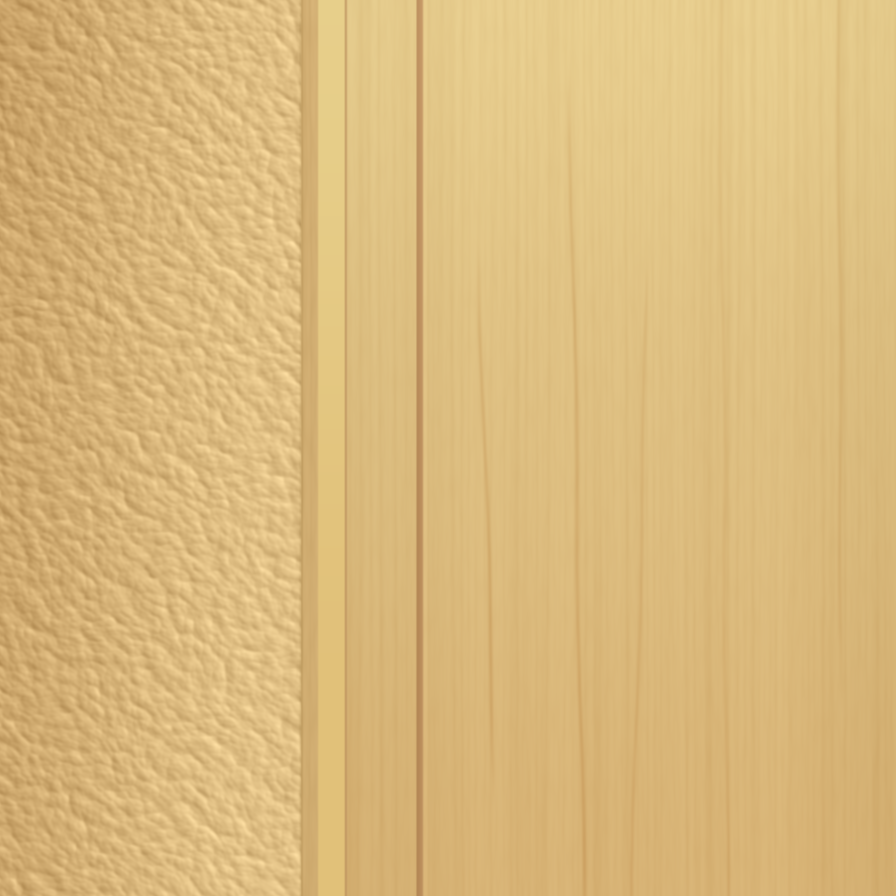
A three.js fragment shader for this texture:

```glsl
varying vec2 vUv;

// Layout across the canvas
const float WALL_END = 0.336;
const float TRIM_END = 0.355;
const float STRIP_END = 0.386;
const float GROOVE_X = 0.4685;
const float GROOVE_HALF = 0.0036;
const float EDGE = 0.0015;

// Surface detail
const float BUMP_SCALE = 64.0;
const float BUMP_GAIN = 0.27;
const float LIGHT_STEP = 0.0034;
const vec2 LIGHT_DIR = vec2(0.75, 0.66);
const float GRAIN_GAIN = 0.034;

// Colours
const vec3 WALL_DARK = vec3(0.795, 0.645, 0.415);
const vec3 WALL_LIGHT = vec3(0.88, 0.752, 0.52);
const vec3 WOOD_TOP = vec3(0.91, 0.808, 0.56);
const vec3 WOOD_MID = vec3(0.872, 0.752, 0.51);
const vec3 WOOD_LOW = vec3(0.848, 0.706, 0.464);
const vec3 TRIM = vec3(0.825, 0.685, 0.45);
const vec3 STRIP_TOP = vec3(0.905, 0.81, 0.54);
const vec3 STRIP_LOW = vec3(0.882, 0.755, 0.475);
const vec3 GROOVE = vec3(0.72, 0.545, 0.35);
const vec3 VEIN_TINT = vec3(0.035, 0.058, 0.062);

vec2 hash2(vec2 p) {
  vec2 q = vec2(dot(p, vec2(127.1, 311.7)), dot(p, vec2(269.5, 183.3)));
  return fract(sin(q) * 43758.5);
}

// Smooth distance to the nearest scattered cell centre
float cellular(vec2 p) {
  vec2 cell = floor(p);
  vec2 f = fract(p);
  float sum = 0.0;
  for (int y = -1; y <= 1; y++) {
    for (int x = -1; x <= 1; x++) {
      vec2 o = vec2(float(x), float(y));
      vec2 d = o + hash2(cell + o) - f;
      sum += exp(-8.0 * dot(d, d));
    }
  }
  return -log(sum + 0.01) / 8.0;
}

// Lumpy plaster, drawn out a little along a falling diagonal
float plasterHeight(vec2 uv) {
  vec2 p = vec2(dot(uv, vec2(0.8, -0.6)) * 0.75, dot(uv, vec2(0.6, 0.8)));
  p += 0.0025 * sin(p.yx * 53.0 + sin(p * 31.0));
  p *= BUMP_SCALE;
  float h = cellular(p) + 0.55 * cellular(p.yx * 1.7 + 7.3);
  return -h - 0.2 * cellular(p * 2.9 + 19.1);
}

vec3 plaster(vec2 uv) {
  float relief = plasterHeight(uv) - plasterHeight(uv + LIGHT_DIR * LIGHT_STEP);
  float glow = smoothstep(-0.06, 0.32, uv.x);
  glow -= 0.2 * smoothstep(0.6, 1.0, uv.y) * (1.0 - uv.x / WALL_END);
  glow += 0.1 * smoothstep(0.45, 0.0, uv.y);
  vec3 base = mix(WALL_DARK, WALL_LIGHT, clamp(glow, -0.2, 1.0));
  return base + BUMP_GAIN * relief * vec3(1.0, 1.05, 1.0);
}

// Fine upright fibres: faint bands, long thin lines, short pores
float grain(vec2 uv) {
  float x = uv.x + 0.001 * sin(uv.y * 5.0 + uv.x * 23.0);
  float band = cellular(vec2(x * 48.0, uv.y * 0.5)) - 0.13;
  float fibre = cellular(vec2(x * 170.0, uv.y * 0.9 + 4.0)) - 0.13;
  float pore = cellular(vec2(x * 240.0, uv.y * 26.0)) - 0.13;
  return 0.5 * band + 1.1 * fibre + 0.45 * pore;
}

// One wandering vein that fades out at both ends
float vein(vec2 uv, float x, float lean, float low, float high) {
  float path = x + lean * (uv.y - 0.5) + 0.0015 * sin(uv.y * 13.0 + x * 40.0);
  float d = (uv.x - path) / 0.0024;
  float fade = smoothstep(low, low + 0.15, uv.y) * (1.0 - smoothstep(high - 0.15, high, uv.y));
  return exp(-d * d) * fade;
}

vec3 wood(vec2 uv) {
  vec3 c = mix(WOOD_LOW, WOOD_MID, smoothstep(0.0, 0.62, uv.y));
  c = mix(c, WOOD_TOP, smoothstep(0.5, 1.05, uv.y));
  c -= 0.018 * smoothstep(0.88, 1.0, uv.x);
  c -= 0.012 * (1.0 - smoothstep(0.46, 0.54, uv.x));
  float v = vein(uv, 0.643, -0.017, -0.1, 0.95);
  v += vein(uv, 0.541, -0.030, 0.08, 0.75);
  v += 0.7 * vein(uv, 0.718, 0.025, -0.2, 0.75);
  v += 0.5 * vein(uv, 0.808, -0.008, -0.2, 1.2);
  v += 0.6 * vein(uv, 0.938, -0.004, 0.2, 1.2);
  return c - GRAIN_GAIN * grain(uv) * vec3(0.8, 1.1, 1.2) - v * VEIN_TINT;
}

float rise(float x, float at) {
  return smoothstep(at - EDGE, at + EDGE, x);
}

float line(float x, float at, float halfWidth) {
  return 1.0 - smoothstep(halfWidth - EDGE, halfWidth + EDGE, abs(x - at));
}

void main() {
  vec2 uv = vUv;
  // Wall, trim, smooth strip and boards from left to right
  vec3 trim = TRIM + 0.025 * (uv.y - 0.5) - 0.06 * grain(uv);
  vec3 strip = mix(STRIP_LOW, STRIP_TOP, smoothstep(0.2, 1.0, uv.y));
  vec3 color = mix(plaster(uv), trim, rise(uv.x, WALL_END));
  color = mix(color, strip, rise(uv.x, TRIM_END));
  color = mix(color, wood(uv), rise(uv.x, STRIP_END));

  // Seams, groove and its lit lip
  color -= 0.045 * line(uv.x, WALL_END, 0.002);
  color = mix(color, GROOVE, 0.7 * line(uv.x, STRIP_END, 0.0012));
  vec3 groove = GROOVE + 0.04 * smoothstep(0.3, 1.0, uv.y) + 8.0 * (uv.x - GROOVE_X);
  color = mix(color, groove, line(uv.x, GROOVE_X, GROOVE_HALF));
  color += 0.02 * line(uv.x, GROOVE_X + 0.0065, 0.002);

  gl_FragColor = vec4(color, 1.0);
}
```
